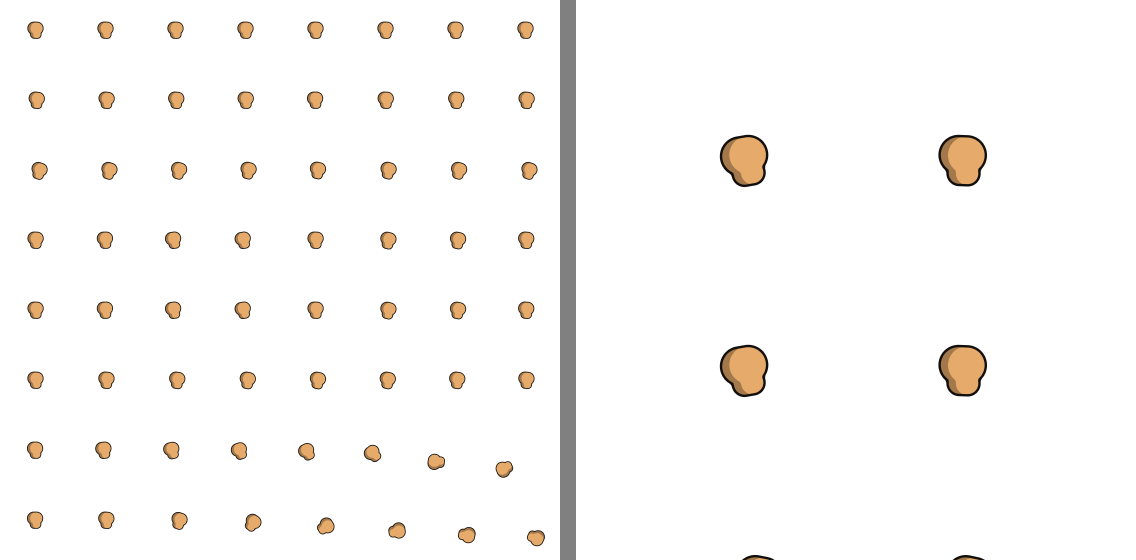
Left: the whole. Right: its middle third, enlarged.
Reproduce this pattern procedurally as a Shadertoy shader.

```glsl
// A grid of small tan pebbles, each a rounded face extruded to the left.
// Every row is a motion strip: a per-row curve swings the pebble about a
// pivot below it, and each pebble is drawn with capsule distance functions.

#define CELLS 8.0                        // repeats across and down
#define PIVOT vec2(0.0, -0.104)          // swing centre, in cell units
#define ARM 0.172                        // pivot to pebble centre
#define DEPTH 0.040                      // extrusion to the left
#define OUTLINE 0.0115                   // line width
#define BLEND 0.012                      // rounding where the lobes join
#define PAPER vec3(1.0)
#define FACE_COLOR vec3(0.90, 0.67, 0.42)
#define SIDE_COLOR vec3(0.64, 0.47, 0.29)
#define INK vec3(0.07, 0.06, 0.05)

const float PI = 3.14159265;

// Clockwise swing in radians; rows count from the top
float swingAngle(float row, float col) {
    float halfWave = PI * col / CELLS;
    if (row < 0.5) return 0.03;
    if (row < 1.5) return 0.12 * abs(cos(halfWave));
    if (row < 2.5) return 0.21 + 0.12 * abs(cos(halfWave));
    if (row < 4.5) return 0.036 - 0.18 * sin(2.0 * halfWave) + 0.08 * sin(4.0 * halfWave);
    if (row < 5.5) return 0.03 + 0.18 * sin(halfWave);
    if (row < 6.5) return -0.11 * col - 1.2 * smoothstep(4.5, 7.0, col);
    return 2.1 * smoothstep(0.0, CELLS, col);
}

// The seventh row also slides away as it topples
vec2 slideOffset(float row, float col) {
    float toppling = step(5.5, row) * step(row, 6.5);
    return -toppling * col * col * vec2(0.0027, 0.0006);
}

// Disc swept to the left by depth
float sweptDisc(vec2 p, vec2 center, float radius, float depth) {
    p -= center;
    p.x += clamp(-p.x, 0.0, depth);
    return length(p) - radius;
}

float smoothMin(float a, float b, float k) {
    float h = max(k - abs(a - b), 0.0) / k;
    return min(a, b) - 0.25 * h * h * k;
}

// Large upper lobe joined to a small lower lobe
float pebble(vec2 p, float depth) {
    float upper = sweptDisc(p, vec2(0.021, 0.027), 0.090, depth);
    float lower = sweptDisc(p, vec2(0.028, -0.060), 0.056, depth);
    return smoothMin(upper, lower, BLEND);
}

float coverage(float d, float pixel) {
    return clamp(0.5 - d / pixel, 0.0, 1.0);
}

void mainImage(out vec4 fragColor, in vec2 fragCoord) {
    float pixel = CELLS / iResolution.y;
    vec2 grid = fragCoord * pixel;
    vec2 id = floor(grid);
    float row = CELLS - 1.0 - id.y;

    // Pebble-local frame
    float angle = swingAngle(row, id.x);
    float s = sin(angle), c = cos(angle);
    vec2 q = fract(grid) - 0.5 - PIVOT - slideOffset(row, id.x);
    vec2 p = vec2(c * q.x - s * q.y, s * q.x + c * q.y - ARM);

    // Side and face, enclosed by the outline
    float body = pebble(p, DEPTH);
    float face = pebble(p, 0.0);
    vec3 fill = mix(SIDE_COLOR, FACE_COLOR, coverage(face, pixel));
    vec3 color = mix(PAPER, INK, coverage(body - 0.5 * OUTLINE, pixel));
    color = mix(color, fill, coverage(body + 0.5 * OUTLINE, pixel));

    fragColor = vec4(color, 1.0);
}
```
